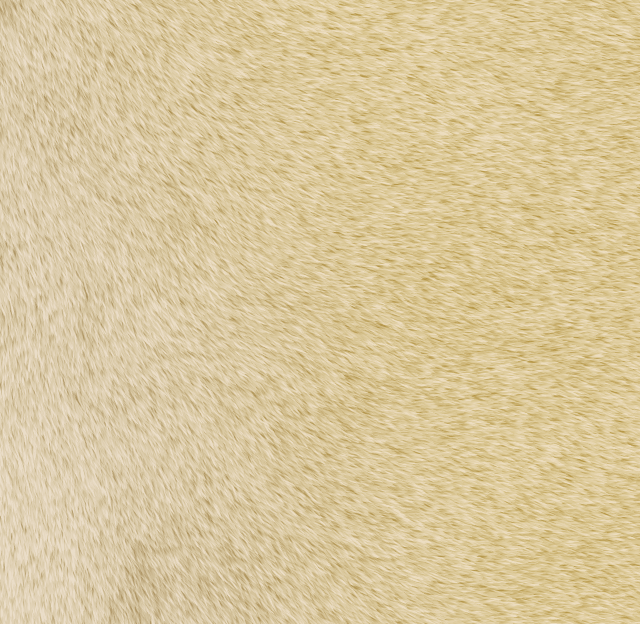
Write a Shadertoy shader that draws this texture.

```glsl
// Short cream fur seen from above, combed from upright on the left to
// nearly level on the right. Tapered strands are scattered in jittered
// cells, layer upon layer, over soft blotches made of layered sines.

vec3 hash3(vec2 cell, float seed) {
    vec3 q = fract(vec3(cell.xyx + seed * 17.3) * vec3(0.1031, 0.103, 0.0973));
    q += dot(q, q.yxz + 33.33);
    return fract((q.xxy + q.yzz) * q.zyx);
}

// Angle of the coat below the horizontal, in radians.
float combAngle(vec2 p) {
    float turn = smoothstep(-0.1, 0.8, p.x + 0.25 * (p.y - 0.4));
    float wobble = sin(p.x * 13.0 + 3.0 * sin(p.y * 7.0)) + sin(p.y * 19.0 - p.x * 11.0);
    return 0.15 + 1.3 * (1.0 - turn) + 0.06 * wobble;
}

// One layer of strands: signed tone around zero.
float strands(vec2 p, float cells, float width, float blur, float seed) {
    vec2 g = p * cells + seed * vec2(0.37, 0.73);
    vec2 home = floor(g);
    float tone = 0.0;
    for (int j = -1; j <= 1; j++) {
        for (int i = -1; i <= 1; i++) {
            vec2 cell = home + vec2(i, j);
            vec3 rnd = hash3(cell, seed);
            vec2 offset = g - cell - rnd.xy;
            float angle = combAngle(p - offset / cells) + 0.55 * (fract(rnd.x * 7.0 + rnd.y * 5.0) - 0.5);
            vec2 along = vec2(cos(angle), -sin(angle));

            // Strand frame: u runs root to tip, v runs across with a slight bend.
            float u = dot(offset, along) / (0.6 + 0.4 * fract(rnd.z * 9.0));
            float v = dot(offset, vec2(-along.y, along.x)) + 0.12 * (rnd.y - 0.5) * u * u;
            float taper = max(1.0 - u * u, 0.0);
            float w = width * taper;
            float mask = 1.0 - smoothstep(w - blur, w + blur, abs(v));
            mask *= smoothstep(0.0, 0.3, taper);
            tone += mask * (rnd.z - 0.5 + 0.18 * u);
        }
    }
    return tone;
}

float blotches(vec2 p) {
    float sum = 0.0, amp = 0.5;
    for (int i = 0; i < 5; i++) {
        sum += amp * sin(p.x + 1.3 * sin(p.y * 0.9 + float(i)));
        p = mat2(1.3, 1.15, -1.15, 1.3) * p + 2.1;
        amp *= 0.68;
    }
    return sum;
}

float spot(vec2 p, vec2 centre, vec2 size) {
    vec2 d = (p - centre) / size;
    return exp(-dot(d, d));
}

void mainImage(out vec4 fragColor, in vec2 fragCoord) {
    vec2 p = fragCoord / iResolution.x;

    // Broad light and shade of the hide.
    float light = 0.64 + 0.05 * blotches(p * 7.0 + 1.7);
    light += 0.07 * (1.0 - smoothstep(0.0, 0.55, p.x));
    light += 0.2 * spot(p, vec2(0.05, 0.08), vec2(0.12, 0.2));
    light += 0.06 * spot(p, vec2(0.5, 0.85), vec2(0.4, 0.2));
    light -= 0.22 * spot(p, vec2(0.21, 0.05), vec2(0.05, 0.08));
    light -= 0.16 * spot(p, vec2(0.35, 0.06), vec2(0.05, 0.07));
    light -= 0.16 * spot(p, vec2(0.135, 0.45), vec2(0.015, 0.06));
    light -= 0.1 * spot(p, vec2(0.28, 0.62), vec2(0.07, 0.06));
    light -= 0.1 * spot(p, vec2(0.08, 0.78), vec2(0.08, 0.06));
    light -= 0.4 * spot(p, vec2(0.0, 0.97), vec2(0.04, 0.03));

    // Soft tufts, then fine crisp hairs.
    light += 0.09 * strands(p, 20.0, 0.22, 0.2, 31.0);
    for (int k = 0; k < 10; k++) {
        float layer = float(k);
        float cells = 68.0 + 4.0 * layer;
        float blur = max(0.6 * cells / iResolution.x, 0.06);
        light += 0.64 * strands(p, cells, 0.1, blur, layer + 1.0);
    }
    // Roll off the highlights so most of the coat stays cream.
    light -= 0.3 * max(light - 0.74, 0.0);
    light = clamp(light, -0.2, 1.08);

    // Straw shadows, cream middle, ivory tips.
    vec3 straw = vec3(0.74, 0.64, 0.41);
    vec3 cream = vec3(0.85, 0.78, 0.61);
    vec3 ivory = vec3(0.91, 0.85, 0.74);
    vec3 coat = light < 0.62 ? mix(straw, cream, light / 0.62)
                             : mix(cream, ivory, (light - 0.62) / 0.38);

    // Yellower toward the right, greyer shadows on the left.
    float warmth = smoothstep(0.05, 0.75, p.x + 0.3 * (p.y - 0.5)) - 0.5;
    coat += warmth * (1.1 - 0.7 * light) * vec3(0.02, 0.0, -0.1);

    fragColor = vec4(coat, 1.0);
}
```
